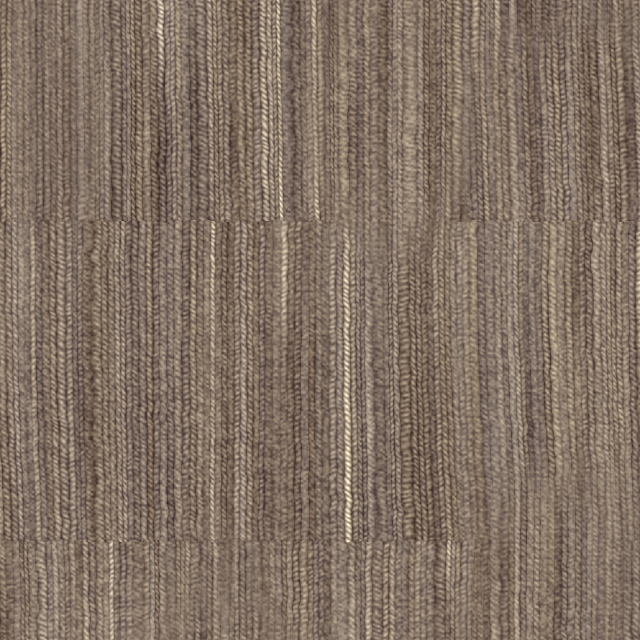
A Shadertoy shader for this texture:

```glsl
// Woven carpet of thin vertical brown yarns with beaded stitches and faint seams.

const float TAU = 6.2831853;
const float COLUMNS = 96.0;
const float STITCHES = 114.0;

float hash(vec2 p) {
    return fract(sin(dot(p, vec2(127.1, 311.7))) * 43758.5453);
}

float noise(vec2 p) {
    vec2 cell = floor(p);
    vec2 f = fract(p);
    f = f * f * (3.0 - 2.0 * f);
    float low = mix(hash(cell), hash(cell + vec2(1.0, 0.0)), f.x);
    float high = mix(hash(cell + vec2(0.0, 1.0)), hash(cell + vec2(1.0, 1.0)), f.x);
    return mix(low, high, f.y);
}

// One sheet of yarn: x is lightness, y is warmth
vec2 weave(vec2 p, float seed) {
    // Slow bend, uneven widths and a small wobble of each yarn
    float bend = 0.025 * (noise(vec2(p.x * 2.5 + seed, p.y * 1.8)) - 0.5);
    float x = (p.x + bend) * COLUMNS;
    x += 1.1 * noise(vec2(x * 0.45, seed));
    x += 0.3 * (noise(vec2(x * 0.2 + seed, p.y * 60.0)) - 0.5);
    float id = floor(x);
    float across = fract(x) - 0.5;

    // Character of this yarn, changing gently along its length
    float shade = hash(vec2(id, seed));
    float relief = hash(vec2(id, seed + 3.7));
    float drift = noise(vec2(id * 7.3 + seed, p.y * 5.0));
    float lean = mix(-0.5, 0.9, step(0.3, hash(vec2(id, seed + 8.1))));

    // Slanted stitches rounded into beads
    float slip = 1.2 * noise(vec2(id * 3.1 + seed, p.y * STITCHES * 0.3));
    float phase = p.y * STITCHES + lean * across + shade * 5.0 + slip;
    float loops = 0.5 + 0.5 * cos(TAU * phase);
    float body = 1.0 - 4.0 * across * across;
    float bead = body * mix(0.45, 1.0, loops);

    // Fibre grain, fine streaks and rare pale threads
    float grain = noise(p * vec2(250.0, 290.0) + seed) - 0.5;
    float streak = noise(vec2(x * 2.3, p.y * 9.0 + seed)) - 0.5;
    float pale = smoothstep(0.93, 0.96, hash(vec2(id, seed + 5.3)));
    pale *= smoothstep(0.25, 0.65, drift);

    float tone = 0.508 + (0.10 + 0.22 * relief) * (bead - 0.48);
    tone += 0.10 * (shade - 0.5) + 0.09 * (drift - 0.5);
    tone += 0.19 * grain + 0.07 * streak + 0.24 * pale * bead;
    float warmth = hash(vec2(id, seed + 1.9)) - 0.5 + 0.7 * grain;
    return vec2(tone, warmth);
}

// Height of a seam, stepped a little from yarn to yarn
float seamHeight(float x, float base) {
    return base + 0.006 * (noise(vec2(x * COLUMNS, base * 40.0)) - 0.5);
}

float seamShadow(float y, float height) {
    return smoothstep(0.005, 0.0, abs(y - height));
}

// Brown ramp with a small shift between ochre and grey
vec3 yarnColour(float tone, float warmth) {
    vec3 dark = vec3(0.40, 0.33, 0.29);
    vec3 light = vec3(0.73, 0.67, 0.59);
    vec3 colour = mix(dark, light, (tone - 0.40) / 0.33);
    return colour + warmth * vec3(0.016, 0.004, -0.024);
}

vec3 carpet(vec2 p) {
    float upper = seamHeight(p.x, 0.655);
    float lower = seamHeight(p.x, 0.155);
    float middle = seamHeight(p.x, 0.298);

    // Two sheets dissolve into each other in broad soft patches
    float bands = step(upper, p.y) + step(lower, p.y);
    vec2 first = weave(p, 11.0 + 6.0 * bands);
    vec2 second = weave(p, 41.0 + 6.0 * step(middle, p.y));
    float blend = smoothstep(0.38, 0.70, noise(p * vec2(4.0, 3.0) + 2.6));
    vec2 yarn = mix(first, second, blend);

    float seams = seamShadow(p.y, upper) + seamShadow(p.y, lower);
    yarn.x -= 0.025 * mix(seams, seamShadow(p.y, middle), blend);

    // Broad light and dark areas
    float cloud = noise(p * vec2(7.0, 4.0) + 9.0) - 0.5;
    yarn.x = 0.512 + 1.12 * (yarn.x - 0.512) + 0.045 * cloud;
    return yarnColour(yarn.x, yarn.y);
}

void mainImage(out vec4 fragColor, in vec2 fragCoord) {
    // Four samples per pixel smooth the yarn edges
    vec3 colour = vec3(0.0);
    for (int i = 0; i < 4; i++) {
        vec2 offset = vec2(float(i % 2), float(i / 2)) * 0.5 - 0.25;
        colour += carpet((fragCoord + offset) / iResolution.y);
    }
    fragColor = vec4(clamp(colour * 0.25, 0.0, 1.0), 1.0);
}
```
